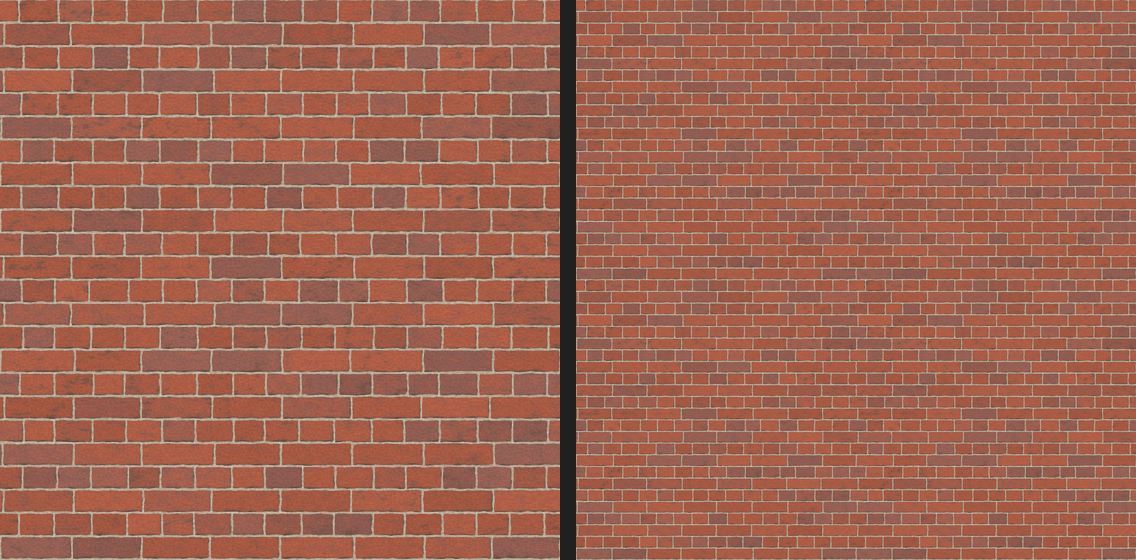
Left: one tile. Right: repeated 2 by 2.
A Shadertoy shader for this texture:

```glsl
// Weathered red brick wall: courses of long stretchers alternate with courses of short headers.

const float ROWS = 24.0;              // courses up the canvas
const float STRETCHERS = 8.0;         // long bricks per course
const float HEADERS = 16.0;           // short bricks per course
const float STRETCHER_SHIFT = 0.004;  // where the first upright joint sits
const float HEADER_SHIFT = 0.038;
const float BED_SHIFT = 0.0013;       // height of the lowest bed joint
const float JOINT_JITTER = 0.009;     // sideways scatter of upright joints
const float JOINT_WIDTH = 0.0042;
const float CORNER = 0.0022;
const float EDGE_WOBBLE = 0.0017;
const float SHADOW_WIDTH = 0.0016;

const vec3 RED = vec3(0.665, 0.355, 0.265);
const vec3 PLUM = vec3(0.565, 0.365, 0.325);
const vec3 STAIN = vec3(0.45, 0.31, 0.26);
const vec3 MORTAR = vec3(0.775, 0.710, 0.630);
const vec3 SHADOW = vec3(0.33, 0.25, 0.21);

float hash(vec2 p) {
    return fract(sin(dot(p, vec2(127.1, 311.7))) * 43758.5);
}

// Gradient noise, about -0.7 to 0.7, that wraps after 'period' cells
float noise(vec2 uv, vec2 period) {
    vec2 p = uv * period;
    vec2 cell = floor(p), f = p - cell;
    vec2 w = f * f * f * (f * (f * 6.0 - 15.0) + 10.0);
    float corner[4];
    for (int k = 0; k < 4; k++) {
        vec2 o = vec2(k & 1, k >> 1);
        float angle = 6.2832 * hash(mod(cell + o, period) + 0.37 * period.x);
        corner[k] = dot(vec2(cos(angle), sin(angle)), f - o);
    }
    return mix(mix(corner[0], corner[1], w.x), mix(corner[2], corner[3], w.x), w.y);
}

// Horizontal place of upright joint n in a course
float jointX(float n, float count, float row, float shift) {
    float scatter = hash(vec2(mod(n, count), row + 41.0)) - 0.5;
    return shift + n / count + JOINT_JITTER * scatter;
}

void mainImage(out vec4 fragColor, in vec2 fragCoord) {
    vec2 uv = fragCoord / iResolution.xy;
    float pixel = 1.0 / min(iResolution.x, iResolution.y);

    // Uneven laying
    vec2 wobble = vec2(noise(uv, vec2(70.0, 60.0)), noise(uv, vec2(48.0, 72.0)));
    vec2 p = uv + EDGE_WOBBLE * wobble - vec2(0.0, BED_SHIFT);

    // Course, then the brick within it
    float course = floor(p.y * ROWS);
    float row = mod(course, ROWS);
    bool isHeader = mod(row, 2.0) > 0.5;
    float count = isHeader ? HEADERS : STRETCHERS;
    float shift = isHeader ? HEADER_SHIFT : STRETCHER_SHIFT;
    float index = floor((p.x - shift) * count + 0.5);
    if (p.x < jointX(index, count, row, shift)) index -= 1.0;
    float left = jointX(index, count, row, shift);
    float right = jointX(index + 1.0, count, row, shift);
    vec2 id = vec2(mod(index, count), row);

    // Rounded box with chipped edges
    vec2 center = vec2(0.5 * (left + right), (course + 0.5) / ROWS);
    vec2 halfSize = 0.5 * vec2(right - left, 1.0 / ROWS) - 0.5 * JOINT_WIDTH;
    halfSize.y -= 0.0007 * hash(id + 7.3);
    vec2 local = p - center;
    vec2 q = abs(local) - halfSize + CORNER;
    float d = length(max(q, 0.0)) + min(max(q.x, q.y), 0.0) - CORNER;
    d += 0.0009 * noise(uv, vec2(170.0, 190.0));

    // Wear: broad clouds, streaks along the brick, fine grain
    float cloud = noise(uv, vec2(36.0, 64.0));
    float streak = noise(uv, vec2(75.0, 170.0));
    float grain = noise(uv, vec2(256.0, 300.0));

    // Brick face
    float tone = hash(id + 3.1);
    float age = hash(id + 19.7);
    float plum = smoothstep(0.35, 1.0, tone) + 0.55 * cloud;
    vec3 brick = mix(RED, PLUM, clamp(plum, 0.0, 1.0));
    float stain = smoothstep(0.12, 0.75, streak + 0.7 * cloud + 0.25 * (age - 0.5));
    brick = mix(brick, STAIN, stain * mix(0.2, 0.75, age));
    brick *= 0.96 + 0.09 * hash(id + 11.9) + 0.11 * grain + 0.07 * streak;

    // Mortar
    vec3 mortar = MORTAR * (1.0 + 0.14 * grain + 0.12 * cloud);

    // Broken shadow line, deepest below and to the right of each brick
    float side = q.y > q.x ? (local.y < 0.0 ? 0.75 : 0.28)
                           : (local.x > 0.0 ? 0.55 : 0.20);
    float broken = clamp(0.75 + 0.9 * cloud + 0.8 * streak, 0.0, 1.2);
    float rim = d / max(SHADOW_WIDTH, 0.6 * pixel);
    float shade = side * broken * exp(-rim * rim);

    float soft = max(0.0007, 0.7 * pixel);
    vec3 color = mix(brick, mortar, smoothstep(-soft, soft, d));
    color = mix(color, SHADOW, clamp(shade, 0.0, 0.85));
    fragColor = vec4(clamp(color, 0.0, 1.0), 1.0);
}
```
